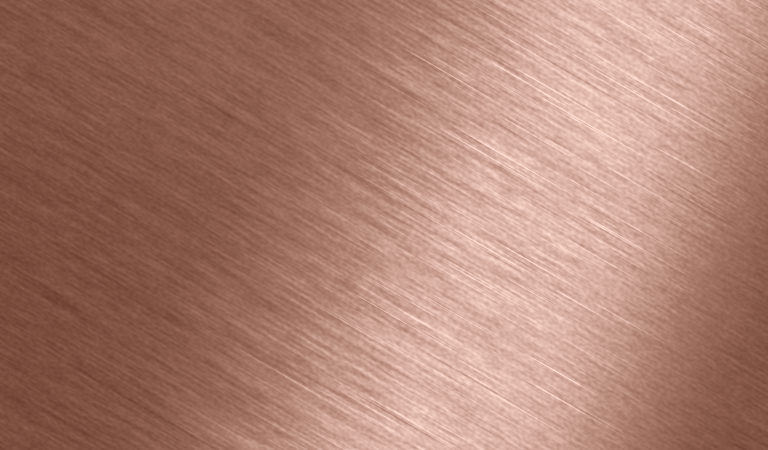
Give the GLSL for this texture, as a Shadertoy shader.

```glsl
// Brushed copper sheet with a slanted soft highlight and fine diagonal grain.
#define BRUSH_ANGLE -0.525
#define BAND_BASE 0.97
#define BAND_LEAN 0.42
#define LEFT_FADE vec2(-0.78, 0.0)
#define RIGHT_FADE vec2(0.10, 0.66)
#define STREAK_GAIN 0.20
#define GRAIN_GAIN 0.20
#define SCRATCH_GAIN 0.30
#define COPPER_DARK vec3(0.470, 0.290, 0.230)
#define COPPER_MID vec3(0.67, 0.485, 0.42)
#define COPPER_LIGHT vec3(0.91, 0.76, 0.71)

// Integer hash of a lattice cell, two values in 0..1
vec2 hash2(vec2 cell) {
    uvec2 u = uvec2(ivec2(cell) + 32768);
    u = u * 1664525u + 1013904223u;
    u.x += u.y * 1664525u;
    u.y += u.x * 1664525u;
    u ^= u >> 16u;
    u.x += u.y * 1664525u;
    u.y += u.x * 1664525u;
    u ^= u >> 16u;
    return vec2(u & 65535u) / 65535.0;
}

float cornerSlope(vec2 cell, vec2 offset) {
    float angle = 6.2832 * hash2(cell).x;
    return dot(vec2(cos(angle), sin(angle)), offset);
}

// Gradient noise, roughly -0.7..0.7
float gradientNoise(vec2 p) {
    vec2 i = floor(p), f = fract(p);
    vec2 w = f * f * f * (f * (f * 6.0 - 15.0) + 10.0);
    vec2 e = vec2(1.0, 0.0);
    float low = mix(cornerSlope(i, f), cornerSlope(i + e, f - e), w.x);
    float high = mix(cornerSlope(i + e.yx, f - e.yx), cornerSlope(i + 1.0, f - 1.0), w.x);
    return mix(low, high, w.y);
}

// Layers of noise stretched along the brushing direction
float brushStreaks(vec2 q) {
    float sum = 0.0, gain = 0.34;
    vec2 scale = vec2(1.8, 30.0);
    for (int i = 0; i < 4; i++) {
        sum += gain * gradientNoise(q * scale + float(i) * 17.3);
        scale *= vec2(1.6, 1.7);
        gain *= 1.3;
    }
    return sum;
}

// Tapered scratches, at most one per elongated cell
float scratches(vec2 q, vec2 cells, float pixel) {
    vec2 g = q * cells;
    g.x += 7.0 * hash2(vec2(floor(g.y), 91.0)).x;
    vec2 f = fract(g), r = hash2(floor(g));
    float halfWidth = (0.0010 + 0.7 * pixel) * cells.y;
    float line = 1.0 - smoothstep(0.0, halfWidth, abs(f.y - mix(0.3, 0.7, r.y)));
    float taper = smoothstep(0.0, 0.15, f.x) * (1.0 - smoothstep(0.3, 1.0, f.x));
    return line * taper * smoothstep(0.55, 1.0, r.x);
}

void mainImage(out vec4 fragColor, in vec2 fragCoord) {
    vec2 p = fragCoord / iResolution.y;
    float pixel = 1.0 / iResolution.y;

    // Axes along and across the brushing
    vec2 along = vec2(cos(BRUSH_ANGLE), sin(BRUSH_ANGLE));
    vec2 q = vec2(dot(p, along), dot(p, vec2(-along.y, along.x)));
    float streak = brushStreaks(q);
    float grain = 0.8 * gradientNoise(q * vec2(95.0, 150.0))
                + 0.8 * gradientNoise(q * vec2(24.0, 125.0) + 40.0);

    // Highlight band with edges lightly frayed by the streaks
    float s = p.x - BAND_BASE - BAND_LEAN * p.y + 0.05 * streak;
    float glow = smoothstep(LEFT_FADE.x, LEFT_FADE.y, s)
               * (1.0 - smoothstep(RIGHT_FADE.x, RIGHT_FADE.y, s));

    // Dim ambient light, fading to the left edge and the lower right corner
    float ambient = 0.03 + 0.14 * smoothstep(0.0, 0.65, p.x) + 0.07 * smoothstep(0.4, 1.0, p.y);
    ambient -= 0.08 * smoothstep(0.3, 0.8, s);
    float tone = mix(ambient, 0.93, glow);

    // Surface detail, stronger where the light falls
    float lit = mix(0.65, 1.0, glow);
    tone += lit * (STREAK_GAIN * streak + GRAIN_GAIN * grain);

    // Bright and dark scratches, finer and denser layer by layer
    vec2 cells = vec2(2.6, 34.0);
    for (int i = 0; i < 4; i++) {
        float layer = float(i);
        float weight = SCRATCH_GAIN * (0.12 + glow) * (1.0 - 0.15 * layer);
        tone += weight * scratches(q + 3.7 * layer, cells, pixel);
        tone -= 0.5 * weight * scratches(q + 3.7 * layer + 11.3, cells, pixel);
        cells *= vec2(1.45, 1.3);
    }

    // Copper ramp
    vec3 color = mix(COPPER_DARK, COPPER_MID, clamp(tone * 2.0, -0.2, 1.0));
    color = mix(color, COPPER_LIGHT, clamp(tone * 2.0 - 1.0, 0.0, 1.35));
    fragColor = vec4(clamp(color, 0.0, 1.0), 1.0);
}
```
